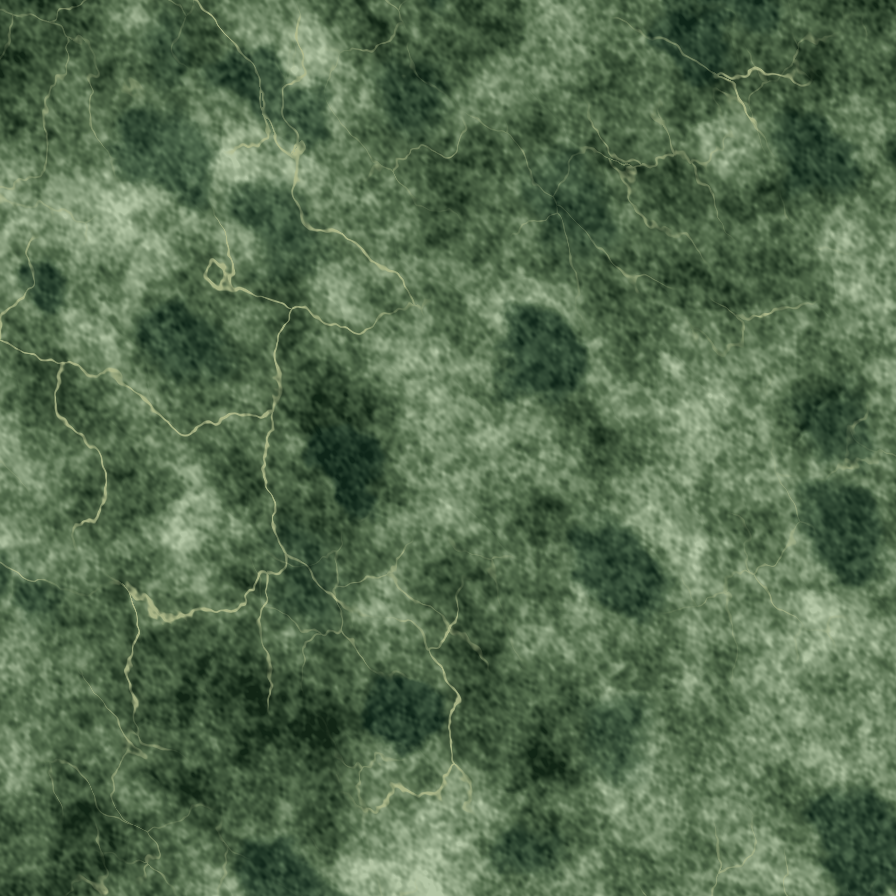
Write a WebGL 1 fragment shader that draws this texture.

```glsl
precision highp float;
// Rough green serpentine stone with dark mineral clumps and thin pale veins.
uniform vec2 u_resolution;

const vec3 DEEP_GREEN = vec3(0.12, 0.20, 0.125);
const vec3 MID_GREEN = vec3(0.335, 0.435, 0.305);
const vec3 PALE_GREEN = vec3(0.62, 0.70, 0.57);
const vec3 VEIN_COLOR = vec3(0.70, 0.74, 0.55);
const vec2 FABRIC_DIR = vec2(0.57, -0.82);   // direction the stone is drawn out
const vec2 TO_LIGHT = vec2(-0.5, 0.86);
const float BASE_TONE = 0.50;
const float MOTTLE = 1.25;
const float BLOTCH = 0.95;
const float RELIEF = 3.2;
const float RELIEF_STEP = 0.005;
const float GRAIN = 0.32;
const float CLUMP_CELLS = 7.0;
const float CLUMP_CHANCE = 0.56;
const float CLUMP_TONE = 0.04;
const float VEIN_WIDTH = 0.0021;
const float VEIN_WANDER = 0.15;

float hash(vec2 p) {
  vec3 a = fract(vec3(p.xyx) * 0.1031);
  a += dot(a, a.yzx + 33.33);
  return fract((a.x + a.y) * a.z);
}

vec2 hash2(vec2 p) {
  return vec2(hash(p + 17.3), hash(p + 71.9));
}

float noise(vec2 p) {
  vec2 i = floor(p), f = fract(p);
  f = f * f * (3.0 - 2.0 * f);
  float low = mix(hash(i), hash(i + vec2(1.0, 0.0)), f.x);
  float high = mix(hash(i + vec2(0.0, 1.0)), hash(i + 1.0), f.x);
  return mix(low, high, f.y);
}

float fbm(vec2 p) {
  float sum = 0.0, amp = 0.516;
  for (int i = 0; i < 5; i++) {
    sum += amp * noise(p);
    p = mat2(1.6, 1.2, -1.2, 1.6) * p + 13.7;
    amp *= 0.5;
  }
  return sum;
}

// Rotates and stretches so that features run along the fabric.
vec2 fabric(vec2 p) {
  float across = dot(p, vec2(-FABRIC_DIR.y, FABRIC_DIR.x));
  return vec2(across * 1.2, dot(p, FABRIC_DIR) * 0.82) + 4.0;
}

float height(vec2 p) {
  vec2 q = fabric(p);
  return fbm(q * 14.0) + 0.9 * abs(fbm(q * 8.0 + 9.0) - 0.5);
}

// Distance to the border between the two nearest cells.
float cellBorder(vec2 p) {
  vec2 i = floor(p), f = fract(p);
  vec2 first = vec2(8.0), second = vec2(9.0);
  for (int y = -1; y <= 1; y++) {
    for (int x = -1; x <= 1; x++) {
      vec2 c = vec2(float(x), float(y));
      vec2 r = c + hash2(i + c) - f;
      if (dot(r, r) < dot(first, first)) {
        second = first;
        first = r;
      } else if (dot(r, r) < dot(second, second)) {
        second = r;
      }
    }
  }
  return dot(0.5 * (first + second), normalize(second - first));
}

// Broken veins: wandering cell borders that fade in and out.
float veins(vec2 q, float scale, float width, float pixel) {
  vec2 wander = vec2(fbm(q * 10.0 + scale), fbm(q * 10.0 + scale + 31.0)) - 0.5;
  float d = cellBorder((q + VEIN_WANDER * wander) * scale) / scale;
  float shown = smoothstep(0.49, 0.64, fbm(q * 5.0 + scale * 3.0));
  float line = 1.0 - smoothstep(0.25 * width, width + pixel, d);
  return shown * (line + 0.14 * exp(-d / 0.008));
}

// Scattered ragged ellipses of dark mineral.
float clumps(vec2 p) {
  vec2 ragged = vec2(fbm(p * 22.0), fbm(p * 22.0 + 47.0)) - 0.5;
  vec2 g = (p + 0.07 * ragged) * CLUMP_CELLS;
  float cover = 0.0;
  for (int y = -1; y <= 1; y++) {
    for (int x = -1; x <= 1; x++) {
      vec2 cell = floor(g) + vec2(float(x), float(y));
      vec2 r = g - cell - 0.1 - 0.8 * hash2(cell + 5.0);
      vec2 kind = hash2(cell + 90.0);
      r = vec2(dot(r, FABRIC_DIR) * 0.85, dot(r, FABRIC_DIR.yx * vec2(-1.0, 1.0)) * 1.15);
      float radius = mix(0.19, 0.40, kind.x);
      float soft = mix(0.05, 0.17, kind.y);
      float blob = 1.0 - smoothstep(radius - soft, radius + soft, length(r));
      float present = step(hash(cell + 140.0), CLUMP_CHANCE);
      cover = max(cover, blob * present * mix(0.95, 0.6, kind.y));
    }
  }
  return cover;
}

void main() {
  float side = min(u_resolution.x, u_resolution.y);
  vec2 p = gl_FragCoord.xy / side;
  float pixel = 1.0 / side;
  vec2 q = fabric(p);

  // Cloudy body, darkened by the clumps.
  float tone = BASE_TONE + MOTTLE * (fbm(q * 4.5 + 20.0) - 0.5);
  tone += BLOTCH * (fbm(q * 17.0 + 60.0) - 0.5);
  float clump = clumps(p);
  tone = mix(tone, CLUMP_TONE, 0.9 * clump);

  // Side light over the rough surface, then fine grain.
  float slope = height(p) - height(p + TO_LIGHT * RELIEF_STEP);
  tone += RELIEF * slope * (1.0 - 0.6 * clump);
  float grain = noise(q * 210.0) + noise(q * 105.0 + 7.0) - 1.0;
  tone += GRAIN * grain;

  tone = clamp(tone, -0.12, 1.15);
  vec3 color = mix(DEEP_GREEN, MID_GREEN, min(tone, 0.5) * 2.0);
  color = mix(color, PALE_GREEN, max(tone - 0.5, 0.0) * 2.0);
  color += vec3(-0.012, 0.0, 0.015) * clump;

  float vein = veins(q, 4.5, VEIN_WIDTH, pixel) + 0.5 * veins(q, 9.0, VEIN_WIDTH * 0.7, pixel);
  vein *= (1.0 - 0.6 * clump) * (0.75 + 0.5 * grain);
  color = mix(color, VEIN_COLOR, clamp(vein, 0.0, 0.9));
  gl_FragColor = vec4(color, 1.0);
}
```
